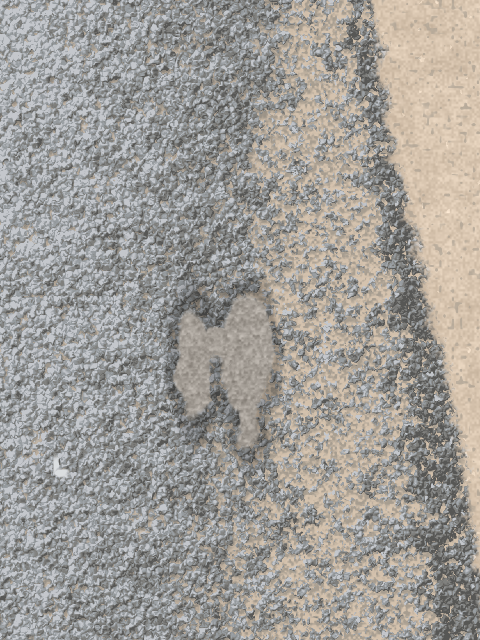
Give the GLSL for this texture, as a WebGL 2 fragment shader.

```glsl
#version 300 es
precision highp float;
// Worn asphalt with a sandy verge: cellular stones are lit by their slope,
// and sand fills every place where a density map rises above the stone height.
// A smooth bare patch of ellipses and a small pale fleck lie on top.

uniform vec2 u_resolution;
out vec4 outColor;

const float STONES = 92.0;          // stones across the width
const float GRAINS = 210.0;         // sand grains across the width
const float TOP = 1.333;            // height of the view in widths
const float RELIEF = 0.62;          // strength of the slope lighting
const vec2 LIGHT = vec2(-0.22, 0.30);
const vec3 TAR = vec3(0.34, 0.34, 0.335);
const vec3 GREY = vec3(0.50, 0.50, 0.49);
const vec3 BLUE_GREY = vec3(0.59, 0.61, 0.625);
const vec3 PALE = vec3(0.77, 0.78, 0.80);
const vec3 SAND = vec3(0.85, 0.775, 0.69);
const vec3 DAMP_SAND = vec3(0.67, 0.63, 0.575);
const vec3 BARE = vec3(0.645, 0.62, 0.59);

float hash(vec2 p) {
  vec3 q = fract(p.xyx * 0.1031);
  q += dot(q, q.yzx + 33.33);
  return fract((q.x + q.y) * q.z);
}

float noise(vec2 p) {
  vec2 i = floor(p), f = fract(p);
  f = f * f * (3.0 - 2.0 * f);
  return mix(mix(hash(i), hash(i + vec2(1, 0)), f.x),
             mix(hash(i + vec2(0, 1)), hash(i + vec2(1, 1)), f.x), f.y);
}

float fbm(vec2 p) {
  float sum = 0.0, amp = 0.5;
  for (int i = 0; i < 4; i++) {
    sum += amp * noise(p);
    p = mat2(1.6, 1.2, -1.2, 1.6) * p + 17.3;
    amp *= 0.5;
  }
  return sum / 0.9375;
}

// Nearest stone: x = distance to its centre, y = its random value
vec2 stone(vec2 p) {
  vec2 cell = floor(p), best = vec2(9.0, 0.0);
  for (int j = -1; j <= 1; j++)
    for (int i = -1; i <= 1; i++) {
      vec2 c = cell + vec2(i, j);
      float d = length(c + vec2(hash(c), hash(c + 71.7)) - p);
      if (d < best.x) best = vec2(d, hash(c + 35.1));
    }
  return best;
}

float stoneHeight(vec2 p) {
  return 0.5 * (1.0 - stone(p).x) + 0.5 * noise(p * 0.8 + 5.0);
}

float ellipse(vec2 p, vec2 centre, vec2 radii) {
  return (length((p - centre) / radii) - 1.0) * min(radii.x, radii.y);
}

// Two lobes joined by a neck, with a tail and a tar-filled gap
float bareShape(vec2 p) {
  p += 0.035 * (vec2(fbm(p * 22.0), fbm(p * 22.0 + 40.0)) - 0.5);
  float d = ellipse(p, vec2(0.403, 0.575), vec2(0.038, 0.118));
  d = min(d, ellipse(p, vec2(0.513, 0.590), vec2(0.055, 0.122)));
  d = min(d, ellipse(p, vec2(0.520, 0.460), vec2(0.021, 0.060)));
  d = min(d, ellipse(p, vec2(0.455, 0.620), vec2(0.032, 0.034)));
  return max(d, -ellipse(p, vec2(0.455, 0.530), vec2(0.016, 0.062)));
}

vec3 asphaltRamp(float t) {
  vec3 c = mix(TAR, GREY, smoothstep(0.0, 0.35, t));
  c = mix(c, BLUE_GREY, smoothstep(0.35, 0.6, t));
  return mix(c, PALE, smoothstep(0.6, 0.95, t));
}

void main() {
  vec2 p = gl_FragCoord.xy / u_resolution.x;
  float down = TOP - p.y;
  float broad = fbm(p * 5.0), blotch = fbm(p * 26.0 + 9.0);
  float grain = noise(p * GRAINS), grit = noise(p * GRAINS * 0.55 + 31.0);

  // Verge line, dark band beside it and sandy fan further in
  float inside = 0.765 + 0.2 * down - p.x + 0.03 * (broad - 0.5) + 0.05 * (blotch - 0.5);
  float verge = smoothstep(0.012, -0.012, inside + 0.016 * (grain - 0.5));
  float bandWidth = mix(0.045, 0.115, down / TOP);
  float band = 1.0 - smoothstep(bandWidth * 0.6, bandWidth * 1.5, inside);
  float fanStart = 0.575 - 0.10 * down + 0.10 * (broad - 0.5);
  float fan = smoothstep(-0.07 - 0.09 * down, 0.07 + 0.09 * down, p.x - fanStart);

  // Stones lit by slope; a sheen brightens the upper left
  vec2 q = p * STONES + 0.9 * (vec2(grit, grain) - 0.5);
  vec2 near = stone(q);
  float height = stoneHeight(q);
  float slope = (height - stoneHeight(q + LIGHT)) / length(LIGHT);
  float sheen = (1.0 - smoothstep(0.0, 0.62, p.x)) * mix(1.0, 0.62, down / TOP);
  float tone = 0.36 + 0.36 * sheen - 0.17 * band * (1.0 - verge) + RELIEF * slope
             + 0.7 * (height - 0.52) + 0.22 * (near.y - 0.5) + 0.35 * (blotch - 0.5);
  float paleStone = step(0.94, near.y) * smoothstep(0.5, 0.3, near.x);
  vec3 color = asphaltRamp(tone + 0.4 * paleStone * fan);

  // Sand settled between the stones
  float density = 0.26 + 0.06 * smoothstep(0.2, 0.45, p.x)
                + fan * mix(0.29, 0.21, down / TOP) + 0.32 * (blotch - 0.5);
  density -= 0.22 * band;
  float settled = smoothstep(-0.05, 0.05, density - height + 0.12 * (grain - 0.5));
  vec3 fanSand = mix(DAMP_SAND, SAND, smoothstep(0.15, 0.75, grain + 0.3 * slope));
  color = mix(color, fanSand, settled * mix(0.65, 0.95, fan));

  // Open sand of the verge with dark grit and a few light pebbles
  vec3 openSand = SAND + 0.10 * (grain - 0.5) + 0.10 * (blotch - 0.5);
  openSand = mix(openSand, DAMP_SAND, 0.7 * smoothstep(0.74, 0.92, grit));
  openSand += 0.09 * step(0.97, near.y) * smoothstep(0.4, 0.2, near.x);
  color = mix(color, openSand, verge);

  // Bare patch with a shadowed rim
  float bare = bareShape(p);
  color *= 1.0 - 0.24 * smoothstep(0.022, 0.0, abs(bare - 0.008));
  vec3 bareColor = BARE + 0.13 * (grain - 0.5) + 0.10 * (grit - 0.5) + 0.06 * slope;
  color = mix(color, bareColor, smoothstep(0.004, -0.004, bare));

  // Pale fleck
  vec2 w = p + 0.012 * (vec2(grit, blotch) - 0.5);
  float fleck = min(ellipse(w, vec2(0.130, 0.347), vec2(0.013, 0.008)),
                    ellipse(w, vec2(0.118, 0.363), vec2(0.004, 0.017)));
  color = mix(color, vec3(0.86, 0.87, 0.88), smoothstep(0.003, -0.002, fleck));

  outColor = vec4(clamp(color, 0.0, 1.0), 1.0);
}
```
